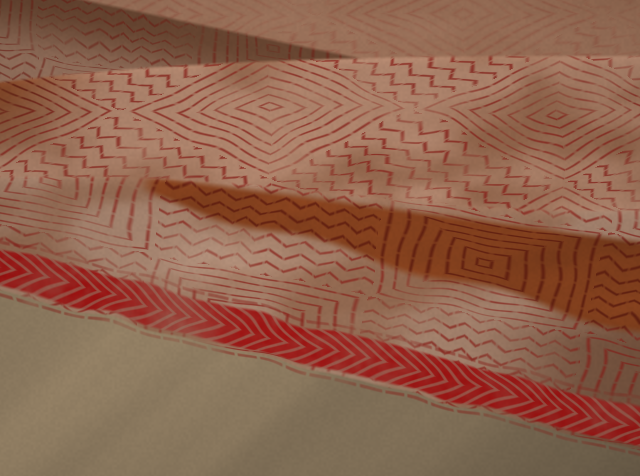
A Shadertoy shader for this texture:

```glsl
// Folded cotton cloth with red running-stitch diamonds, zigzags and a chevron border
#define DIAMOND_SIZE vec2(0.228, 0.146)
#define PANEL_SIZE vec2(0.34, 0.22)
#define RINGS 7.0
#define ZIGZAG_ROWS 8.0
#define ZIGZAG_WAVES 7.0
#define CHEVRONS 40.0
#define STITCH_WIDTH 0.10
#define SOFTNESS 0.08
#define WEAR 0.55
#define WOBBLE 0.008

const vec3 CLOTH = vec3(0.66, 0.50, 0.41);
const vec3 PALE  = vec3(0.63, 0.50, 0.42);
const vec3 SAGE  = vec3(0.53, 0.46, 0.36);
const vec3 BROWN = vec3(0.51, 0.34, 0.24);
const vec3 RUST  = vec3(0.49, 0.24, 0.11);
const vec3 INK   = vec3(0.52, 0.14, 0.11);
const vec3 DARK_INK = vec3(0.34, 0.09, 0.05);
const vec3 BORDER_RED = vec3(0.60, 0.10, 0.09);

float hash(vec2 p) {
    return fract(sin(dot(p, vec2(12.9898, 78.233))) * 43758.5453);
}

float noise(vec2 p) {
    vec2 i = floor(p), f = fract(p);
    f = f * f * (3.0 - 2.0 * f);
    return mix(mix(hash(i), hash(i + vec2(1, 0)), f.x),
               mix(hash(i + vec2(0, 1)), hash(i + vec2(1, 1)), f.x), f.y);
}

float fbm(vec2 p) {
    return 0.55 * noise(p) + 0.3 * noise(p * 2.1 + 7.0) + 0.15 * noise(p * 4.3 + 19.0);
}

// 1 below the edge (y grows downward), 0 above it
float below(float y, float edge, float soft) {
    return smoothstep(-soft, soft, y - edge);
}

// Parallel running stitches, one per unit of rows
float stitches(float rows, float along, float blur) {
    float row = floor(rows);
    float line = 1.0 - smoothstep(STITCH_WIDTH - blur, STITCH_WIDTH + blur, abs(rows - row - 0.5));
    float dash = abs(fract(along + hash(vec2(row, 3.0))) - 0.5);
    return line * (1.0 - 0.6 * smoothstep(0.36, 0.48, dash));
}

// Checkerboard of concentric squares and zigzag rows
float patchwork(vec2 uv, float blur) {
    vec2 id = floor(uv + 0.5), f = uv - id, a = abs(f);
    float ring = max(a.x, a.y) * 2.0 * RINGS;
    float side = a.x > a.y ? f.y : f.x;
    float squares = stitches(ring, side * 7.0, blur);
    float wave = abs(fract(f.x * ZIGZAG_WAVES + hash(id)) - 0.5);
    float rows = f.y * ZIGZAG_ROWS + wave * 1.2;
    float zigzag = stitches(rows, f.x * ZIGZAG_WAVES * 2.0, blur * 0.9);
    return mod(id.x + id.y, 2.0) < 0.5 ? squares : zigzag;
}

// Diamond lattice: checkerboard turned onto its corners
vec2 lattice(vec2 p) {
    vec2 d = p / DIAMOND_SIZE;
    return 0.5 * vec2(d.x + d.y, d.x - d.y);
}

void mainImage(out vec4 fragColor, in vec2 fragCoord) {
    vec2 p = fragCoord / iResolution.xy;
    p.y = 1.0 - p.y;
    float pixel = 1.0 / iResolution.y, edge = 0.003 + pixel;
    float blur = SOFTNESS + 15.0 * pixel;
    float folds = fbm(p * vec2(5.0, 8.0));
    float fade = 1.0 - WEAR * smoothstep(0.35, 0.7, fbm(p * 14.0 + 4.0));
    vec2 q = p + WOBBLE * (vec2(noise(p * 17.0), noise(p * 17.0 + 31.0)) - 0.5) * 2.0;

    // Far cloth, out of focus
    vec3 col = mix(CLOTH, BROWN, 0.15 + 0.5 * folds);
    col = mix(col, INK, 0.25 * fade * patchwork(lattice(q - vec2(0.72, 0.03)), blur + 0.12));

    // Shaded fold behind the ridge
    float foldTop = 0.285 * (p.x - 0.13);
    vec3 fold = mix(BROWN * 0.8, CLOTH * 0.88, smoothstep(0.02, 0.16, p.y - foldTop));
    float foldInk = patchwork((q - vec2(0.43, 0.10 + 0.2 * (p.x - 0.43))) / vec2(0.25, 0.18), blur);
    fold = mix(fold, mix(DARK_INK, INK, 0.5), 0.6 * fade * foldInk);
    col = mix(col, fold, below(p.y, foldTop, edge));

    // Middle cloth with diamonds
    float ridge = 0.118 + 0.055 * pow(1.0 - p.x, 3.0);
    vec3 middle = mix(CLOTH * 1.02, BROWN, 0.75 * smoothstep(0.4, 0.8, folds));
    float corner = (1.0 - smoothstep(0.0, 0.2, p.x)) * (1.0 - smoothstep(0.18, 0.32, p.y + 0.35 * p.x));
    middle = mix(middle, RUST, 0.8 * corner);
    float bend = 0.008 * sin(p.x * 9.0);
    float middleInk = patchwork(lattice(q - vec2(0.42, 0.232 + bend)), blur);
    middle = mix(middle, mix(INK, DARK_INK, corner), 0.8 * fade * middleInk);
    middle *= 1.0 + 0.1 * exp(-abs(p.y - ridge) * 90.0);
    col = mix(col, middle, below(p.y, ridge, edge));

    // Front cloth with panels
    float lip = 0.372 + 0.07 * smoothstep(0.15, 0.9, p.x);
    vec2 c = q - vec2(0.76, 0.555);
    c.y -= 0.25 * c.x;
    c.x += 0.15 * c.y;
    float panelInk = patchwork(c / PANEL_SIZE, blur);
    vec3 front = mix(PALE, BROWN, 0.65 * smoothstep(0.35, 0.75, folds));
    front = mix(front, BROWN * 0.8, 0.75 * smoothstep(0.7, 0.95, p.x) * smoothstep(0.62, 0.73, p.y));
    vec2 glow = (p - vec2(0.37, 0.55)) * vec2(9.0, 17.0);
    front += 0.06 * exp(-dot(glow, glow));
    float shadeTop = max(lip, 0.37 + 0.18 * (p.x - 0.23));
    float shadeEnd = 0.405 + 0.37 * (p.x - 0.21) + 0.01 * sin(p.x * 22.0);
    float shade = below(p.y, shadeTop, edge * 2.0) * (1.0 - below(p.y, shadeEnd, 0.012)) * smoothstep(0.21, 0.25, p.x);
    front = mix(front, RUST * (0.85 + 0.3 * folds), shade);
    front = mix(front, mix(INK, DARK_INK, shade), 0.75 * mix(fade, 1.0, shade) * panelInk);
    front *= 1.0 + 0.08 * exp(-abs(p.y - lip) * 80.0);
    col = mix(col, front, below(p.y, lip, edge));

    // Plain hem
    float across = (q.y - 0.563 - 0.335 * q.x) / 0.042;
    vec3 hem = SAGE * (1.1 - 0.28 * p.x * p.y) * (0.88 + 0.22 * fbm(p * vec2(4.0, 3.0) + p.yx * 3.0));
    col = mix(col, hem, below(across, 1.15, 0.08));

    // Chevron border and its edging lines
    float chevron = abs(fract(q.x * CHEVRONS + abs(across) * 2.0) - 0.5);
    float redness = 1.0 - 0.6 * smoothstep(0.34 - blur, 0.34 + blur, chevron);
    redness *= 1.0 - 0.4 * exp(-pow((p.x - 0.28) * 18.0, 2.0));
    redness *= 0.72 + 0.28 * fade + 0.2 * (noise(q * vec2(90.0, 70.0)) - 0.5);
    float band = 1.0 - smoothstep(0.85, 1.05, abs(across));
    col = mix(col, mix(PALE * 0.92, BORDER_RED, redness), band);
    float lines = 1.0 - smoothstep(0.02, 0.13, min(abs(across - 1.38), abs(across + 1.3)));
    float gaps = smoothstep(0.02, 0.12, abs(fract(q.x * 26.0) - 0.5));
    col = mix(col, INK, 0.5 * lines * gaps * fade);

    // Weave grain and corner falloff
    col *= 0.98 + 0.04 * noise(p * vec2(260.0, 190.0));
    col *= 1.03 - 0.25 * dot(p - 0.5, p - 0.5);
    fragColor = vec4(col, 1.0);
}
```
